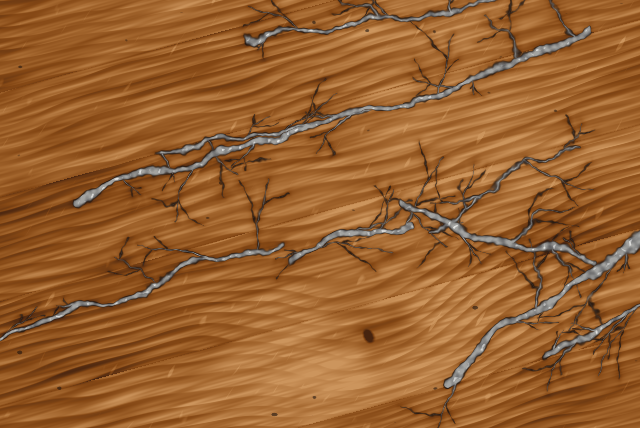
This texture is drawn by a Shadertoy shader. Its source:

```glsl
// Oiled oak boards with branching burn cracks filled with grey metal resin.
// Wood: gradient noise stretched along the grain plus warped growth rings.
// Cracks: trunks with looped branches and twigs, bent by a shared jagged warp.

const vec2  GRAIN_DIR   = vec2(0.964, 0.267);
const float BOARD_WIDTH = 0.235;
const float BOARD_START = 0.285;
const float RINGS       = 38.0;
const float BASE_TONE   = 0.66;
const vec2  GLOW_CENTRE = vec2(0.95, 0.58);
const vec2  KNOT        = vec2(0.88, 0.22);
const float WARP        = 0.05;
const float CHAR_RIM    = 0.0024;
const int   BRANCHES    = 5;
const int   TWIGS       = 2;

const vec3 UMBER = vec3(0.28, 0.14, 0.06);
const vec3 BROWN = vec3(0.52, 0.28, 0.08);
const vec3 AMBER = vec3(0.64, 0.40, 0.18);
const vec3 PALE  = vec3(0.78, 0.56, 0.34);
const vec3 SOOT  = vec3(0.12, 0.08, 0.06);
const vec3 LEAD  = vec3(0.32, 0.32, 0.33);
const vec3 METAL = vec3(0.64, 0.64, 0.63);

// Main cracks: start and end, then half width of the metal.
const int TRUNKS = 10;
const vec4 TRUNK[TRUNKS] = vec4[TRUNKS](
    vec4(0.17, 0.54, 0.94, 0.76), vec4(0.94, 0.76, 1.37, 0.94),
    vec4(0.00, 0.20, 0.66, 0.45), vec4(0.67, 0.40, 0.95, 0.48),
    vec4(0.94, 0.53, 1.37, 0.38), vec4(1.04, 0.12, 1.52, 0.47),
    vec4(0.58, 0.91, 1.15, 0.99), vec4(1.29, 0.16, 1.52, 0.29),
    vec4(0.37, 0.64, 0.86, 0.73), vec4(1.00, 0.46, 1.33, 0.65));
const float TRUNK_WIDTH[TRUNKS] = float[TRUNKS](
    0.0075, 0.0075, 0.0055, 0.007, 0.0065, 0.0095, 0.0045, 0.005, 0.004, 0.002);

vec2 hash2(vec2 p) {
    vec3 q = fract(p.xyx * vec3(0.1031, 0.1030, 0.0973));
    q += dot(q, q.yzx + 33.33);
    return fract((q.xx + q.yz) * q.zy);
}

float cornerSlope(vec2 cell, vec2 offset) {
    float a = 6.2832 * hash2(cell).x;
    return dot(vec2(cos(a), sin(a)), offset);
}

float gradientNoise(vec2 p) {
    vec2 i = floor(p), f = p - i;
    vec2 u = f * f * f * (f * (f * 6.0 - 15.0) + 10.0);
    vec2 e = vec2(1.0, 0.0);
    return mix(mix(cornerSlope(i, f), cornerSlope(i + e, f - e), u.x),
               mix(cornerSlope(i + e.yx, f - e.yx), cornerSlope(i + 1.0, f - 1.0), u.x), u.y);
}

vec2 turn(vec2 v, float a) {
    return vec2(v.x * cos(a) - v.y * sin(a), v.x * sin(a) + v.y * cos(a));
}

// Distances to metal (x) and char (y) of one tapered segment.
vec2 crack(vec2 p, vec2 a, vec2 ab, float metal, float rim, float taper) {
    float h = clamp(dot(p - a, ab) / dot(ab, ab), 0.0, 1.0);
    float d = length(p - a - ab * h);
    float w = metal * (1.0 - taper * h);
    return vec2(d - w, d - max(w, 0.0) - rim * (1.0 - 0.5 * h));
}

vec2 crackTree(vec2 p, float swell) {
    vec2 field = vec2(1.0);
    for (int i = 0; i < TRUNKS; i++) {
        vec2 a = TRUNK[i].xy, ab = TRUNK[i].zw - a;
        field = min(field, crack(p, a, ab, TRUNK_WIDTH[i] * swell, CHAR_RIM, 0.15));
        for (int j = 0; j < BRANCHES; j++) {
            vec2 r = hash2(vec2(i * 17 + 3, j * 29 + 11));
            vec2 s = hash2(vec2(j * 13 + 7, i * 31 + 5));
            vec2 root = a + ab * (float(j) + r.x) / float(BRANCHES);
            float side = s.x < 0.5 ? -1.0 : 1.0;
            vec2 limb = turn(normalize(ab), side * (0.25 + 0.9 * r.y)) * (0.04 + 0.14 * s.y);
            if (fract(s.x * 7.0) < 0.4) limb = -limb;
            field = min(field, crack(p, root, limb, 0.0035 * fract(r.y * 9.0) * swell, 0.002, 1.2));
            for (int k = 0; k < TWIGS; k++) {
                vec2 t = hash2(vec2(i * 41 + k * 19, j * 23 + k * 7 + 2));
                vec2 twig = turn(limb, (k == 0 ? 1.0 : -1.0) * (0.5 + 0.8 * t.x)) * (0.3 + 0.4 * t.y);
                field = min(field, crack(p, root + limb * (0.3 + 0.6 * t.x), twig, -0.001, 0.0019, 0.0));
            }
        }
    }
    return field;
}

vec3 woodColour(float tone) {
    vec3 c = mix(UMBER, BROWN, clamp(tone / 0.35, 0.0, 1.0));
    c = mix(c, AMBER, clamp((tone - 0.35) / 0.25, 0.0, 1.0));
    return mix(c, PALE, clamp((tone - 0.6) / 0.28, 0.0, 1.15));
}

float woodTone(vec2 p) {
    vec2 g = vec2(dot(p, GRAIN_DIR), dot(p, vec2(-GRAIN_DIR.y, GRAIN_DIR.x)));
    float across = (g.y - BOARD_START) / BOARD_WIDTH;
    float board = floor(across);
    vec2 shift = vec2(board * 7.3, board * 3.1);
    vec2 toKnot = p - KNOT, glow = p - GLOW_CENTRE;

    // Growth rings, bulging round the knot
    float r = g.y + 0.10 * gradientNoise(g * vec2(1.1, 2.5) + shift)
            + 0.02 * gradientNoise(g * vec2(5.0, 9.0) + shift)
            + 0.10 * exp(-14.0 * dot(toKnot, toKnot));
    float f = fract(r * RINGS);
    float ring = smoothstep(0.2, 0.85, f) * (1.0 - smoothstep(0.86, 1.0, f));
    float pores = gradientNoise(g * vec2(8.0, 140.0));

    float tone = BASE_TONE + 0.34 * (exp(-1.6 * dot(glow, glow)) - 0.55);
    tone += 0.12 * (hash2(vec2(board + 9.0, 4.0)).x - 0.5);
    tone += 0.25 * gradientNoise(g * vec2(1.3, 5.0) + shift);
    tone += 0.25 * gradientNoise(g * vec2(4.0, 45.0) + shift) + 0.32 * pores;
    tone -= 0.26 * ring * (0.8 + pores + gradientNoise(g * vec2(2.0, 4.0)));

    // Pale ray flecks, board seams and the knot
    float fleck = gradientNoise(turn(p, -1.0) * vec2(14.0, 70.0));
    tone += 0.2 * smoothstep(0.42, 0.58, fleck);
    float seam = min(fract(across), 1.0 - fract(across)) * BOARD_WIDTH;
    tone -= 0.12 * (1.0 - smoothstep(0.0, 0.004, seam));
    vec2 k = turn(toKnot, -0.2) * vec2(9.0, 15.0) + 0.5 * gradientNoise(p * 14.0);
    tone -= 0.38 * exp(-dot(k, k));
    return tone - 0.7 * (1.0 - smoothstep(0.10, 0.26, length(k + vec2(0.15, 0.0))));
}

void mainImage(out vec4 fragColor, in vec2 fragCoord) {
    vec2 p = fragCoord / iResolution.y;
    float px = 1.0 / iResolution.y;

    // Jagged warp shared by all cracks keeps the branches joined
    vec2 q = p;
    float freq = 5.0, amp = WARP;
    for (int o = 0; o < 4; o++) {
        q += amp * vec2(gradientNoise(p * freq + 3.7), gradientNoise(p * freq + 41.3));
        freq *= 2.6;
        amp /= 2.6;
    }
    vec2 field = crackTree(q, 1.0 + 0.8 * gradientNoise(p * 14.0));
    field.y -= 0.003 * gradientNoise(p * 60.0);

    // Wood with scorched margins and stray burnt specks
    float tone = woodTone(p) - 0.22 * exp(-110.0 * max(field.y, 0.0));
    vec3 colour = woodColour(tone);
    float speck = smoothstep(0.54, 0.62, gradientNoise(p * vec2(32.0, 48.0)));
    float burnt = 1.0 - smoothstep(-px, px, field.y);
    colour = mix(colour, SOOT, max(0.88 * burnt, 0.6 * speck));

    // Metal: rounded, lumpy, with small glints
    float lump = gradientNoise(p * 65.0);
    float depth = clamp(-field.x / 0.005, 0.0, 1.0);
    vec3 metal = mix(LEAD, METAL, clamp(0.4 + 0.45 * depth + 0.9 * lump, 0.0, 1.0));
    metal += 0.25 * smoothstep(0.2, 0.45, gradientNoise(p * 90.0 + 17.0)) * depth;
    colour = mix(colour, metal, 1.0 - smoothstep(-px, px, field.x));

    fragColor = vec4(clamp(colour, 0.0, 1.0), 1.0);
}
```
